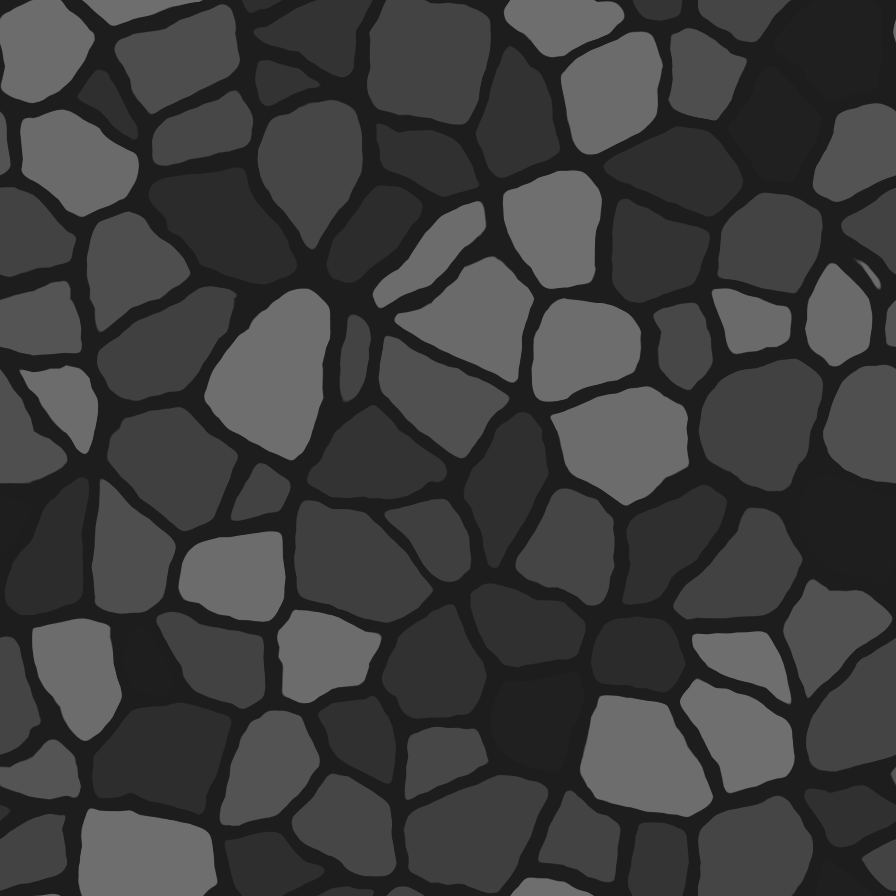
This texture is drawn by a Shadertoy shader. Its source:

```glsl
const float CELLS = 9.0;          // stones per side
const float JITTER = 0.92;        // scatter of stone centres
const float SIZE_SPREAD = 0.36;   // weight range of the power diagram
const vec3 GROUT = vec3(0.115);

// Integer hash: three values in 0..1 per lattice point
vec3 hash3(vec2 cell, uint seed) {
    uvec3 v = uvec3(uvec2(ivec2(cell)), seed) * 1664525u + 1013904223u;
    v.x += v.y * v.z; v.y += v.z * v.x; v.z += v.x * v.y;
    v ^= v >> 16u;
    v.x += v.y * v.z; v.y += v.z * v.x; v.z += v.x * v.y;
    return vec3(v >> 8u) / 16777216.0;
}

// Wrapping noise with linear blending, which leaves straight facets
vec2 facetNoise(vec2 uv, float period, uint seed) {
    vec2 p = uv * period;
    vec2 i = floor(p), f = p - i;
    vec2 a = hash3(mod(i, period), seed).xy;
    vec2 b = hash3(mod(i + vec2(1, 0), period), seed).xy;
    vec2 c = hash3(mod(i + vec2(0, 1), period), seed).xy;
    vec2 d = hash3(mod(i + vec2(1, 1), period), seed).xy;
    return mix(mix(a, b, f.x), mix(c, d, f.x), f.y) - 0.5;
}

// Centre of a cell's stone relative to p, and its size weight
vec3 stoneSite(vec2 cell, vec2 p) {
    vec3 h = hash3(mod(cell, CELLS), 7u);
    return vec3(cell + 0.5 + (h.xy - 0.5) * JITTER - p, h.z * SIZE_SPREAD);
}

float power(vec3 site) {
    return dot(site.xy, site.xy) - site.z;
}

// Cell that owns the stone at p
vec2 nearestStone(vec2 p) {
    vec2 base = floor(p), owner = base;
    float best = 1e5;
    for (int y = -2; y <= 2; y++)
    for (int x = -2; x <= 2; x++) {
        vec2 cell = base + vec2(x, y);
        float d = power(stoneSite(cell, p));
        if (d < best) { best = d; owner = cell; }
    }
    return owner;
}

// Distance to the stone's border, with corners rounded by a soft minimum
float borderDistance(vec2 p, vec2 owner, float hardness) {
    vec3 own = stoneSite(owner, p);
    float sum = 1e-9;
    for (int y = -2; y <= 2; y++)
    for (int x = -2; x <= 2; x++) {
        vec2 cell = floor(p) + vec2(x, y);
        if (cell == owner) continue;
        vec3 other = stoneSite(cell, p);
        float gap = max(length(other.xy - own.xy), 0.05);
        float edge = (power(other) - power(own)) / (2.0 * gap);
        sum += exp(-hardness * edge);
    }
    return -log(sum) / hardness;
}

// Flat greys, picked by their share of the stones
float stoneGrey(float pick, float variation) {
    if (pick < 0.12) return mix(0.118, 0.125, variation);
    if (pick < 0.36) return mix(0.165, 0.205, variation);
    if (pick < 0.67) return mix(0.245, 0.285, variation);
    if (pick < 0.80) return mix(0.300, 0.335, variation);
    return mix(0.415, 0.435, variation);
}

void mainImage(out vec4 fragColor, in vec2 fragCoord) {
    vec2 uv = fragCoord / iResolution.xy;

    // Bend the outlines, then chip them
    vec2 p = uv * CELLS;
    p += 0.15 * facetNoise(uv, 27.0, 1u);
    p += 0.03 * facetNoise(uv, 90.0, 2u);

    // Each stone has its own tone, joint width and corner roundness
    vec2 owner = nearestStone(p);
    vec3 traits = hash3(mod(owner, CELLS), 19u);
    float hardness = mix(16.0, 42.0, traits.z);
    float joint = mix(0.055, 0.085, traits.y);
    float inside = borderDistance(p, owner, hardness) - joint;

    float pixel = CELLS / iResolution.y;
    float cover = smoothstep(-0.7 * pixel, 0.7 * pixel, inside);
    vec3 stone = vec3(stoneGrey(traits.x, fract(traits.y * 7.0)));
    fragColor = vec4(mix(GROUT, stone, cover), 1.0);
}
```
